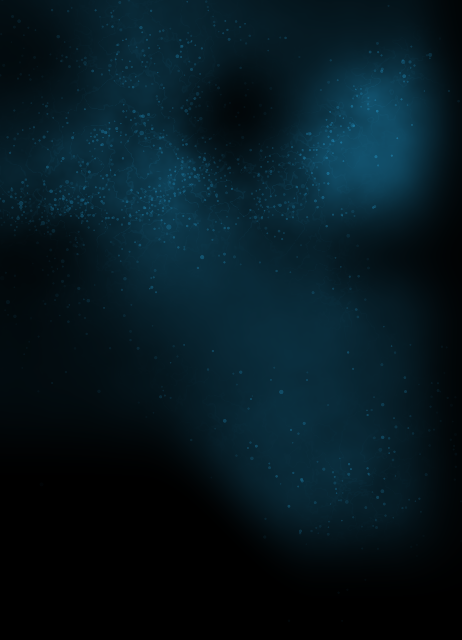
A Shadertoy shader for this background:

```glsl
// Deep teal underwater haze with soft glows, drifting specks and faint twigs.
#define TINT vec3(0.165, 0.745, 1.0)
#define BASE_LIGHT 0.055
#define SPECK_LIGHT 0.19
#define TWIG_LIGHT 0.05
#define MOTTLE 0.55
#define SPECK_LAYERS 5
#define ASPECT 0.7227

mat2 rotation(float a) {
    float c = cos(a), s = sin(a);
    return mat2(c, -s, s, c);
}

vec2 hash2(vec2 p) {
    vec3 q = fract(vec3(p.xyx) * vec3(0.1031, 0.1030, 0.0973));
    q += dot(q, q.yzx + 33.33);
    return fract((q.xx + q.yz) * q.zy);
}

float gradientNoise(vec2 p) {
    vec2 i = floor(p), f = fract(p);
    vec2 u = f * f * f * (f * (f * 6.0 - 15.0) + 10.0);
    vec2 e = vec2(0.0, 1.0);
    float a = dot(hash2(i) * 2.0 - 1.0, f);
    float b = dot(hash2(i + e.yx) * 2.0 - 1.0, f - e.yx);
    float c = dot(hash2(i + e.xy) * 2.0 - 1.0, f - e.xy);
    float d = dot(hash2(i + e.yy) * 2.0 - 1.0, f - e.yy);
    return mix(mix(a, b, u.x), mix(c, d, u.x), u.y);
}

float fbm(vec2 p) {
    float sum = 0.0, amp = 0.6;
    for (int i = 0; i < 4; i++) {
        sum += amp * gradientNoise(p);
        p = rotation(0.6) * p * 2.03 + 7.1;
        amp *= 0.5;
    }
    return sum;
}

// Soft elliptical spot, turned counterclockwise by the angle
float spot(vec2 p, vec2 center, vec2 radius, float angle) {
    vec2 q = rotation(angle) * (p - center) / radius;
    return exp(-dot(q, q));
}

// Broad light and shade
float haze(vec2 p) {
    float light = BASE_LIGHT;
    light += 0.17 * spot(p, vec2(0.23, 0.92), vec2(0.19, 0.20), 0.0);
    light += 0.17 * spot(p, vec2(0.25, 0.64), vec2(0.12, 0.13), 0.5);
    light += 0.10 * spot(p, vec2(0.06, 0.73), vec2(0.20, 0.09), 0.1);
    light += 0.18 * spot(p, vec2(0.46, 0.46), vec2(0.20, 0.20), -0.5);
    light += 0.11 * spot(p, vec2(0.50, 0.24), vec2(0.17, 0.12), 0.0);
    light += 0.10 * spot(p, vec2(0.58, 0.82), vec2(0.20, 0.19), 0.6);

    // Bright lamp with a flat core
    vec2 q = rotation(0.55) * (p - vec2(0.585, 0.78)) / vec2(0.142, 0.112);
    light += 0.25 * exp(-pow(dot(q, q), 1.35));

    // Dark hollows
    light *= 1.0 - 0.80 * spot(p, vec2(0.375, 0.825), vec2(0.085, 0.085), 0.0);
    light *= 1.0 - 0.55 * spot(p, vec2(0.05, 0.91), vec2(0.10, 0.08), 0.0);
    light *= 1.0 - 0.45 * spot(p, vec2(0.06, 0.60), vec2(0.11, 0.06), 0.3);
    light *= 1.0 - 0.55 * spot(p, vec2(0.66, 0.60), vec2(0.18, 0.06), 0.0);

    // Black floor and right border
    float ground = mix(0.24, 0.05, smoothstep(0.22, 0.50, p.x));
    light *= smoothstep(ground, ground + 0.16, p.y);
    return light * (1.0 - 0.75 * smoothstep(0.62, 0.735, p.x));
}

// Where specks and twigs gather
float cluster(vec2 p) {
    float d = 0.75 * spot(p, vec2(0.22, 0.82), vec2(0.16, 0.17), 0.0);
    d += 0.80 * spot(p, vec2(0.18, 0.69), vec2(0.24, 0.06), 0.1);
    d += 0.55 * spot(p, vec2(0.05, 0.60), vec2(0.13, 0.11), 0.6);
    d += 0.65 * spot(p, vec2(0.43, 0.71), vec2(0.11, 0.07), -0.2);
    d += 0.65 * spot(p, vec2(0.52, 0.80), vec2(0.16, 0.035), 0.85);
    d += 0.40 * spot(p, vec2(0.63, 0.86), vec2(0.10, 0.045), 0.8);
    d += 0.35 * spot(p, vec2(0.52, 0.56), vec2(0.14, 0.045), -0.9);
    d += 0.30 * spot(p, vec2(0.31, 0.37), vec2(0.14, 0.06), -0.5);
    d += 0.40 * spot(p, vec2(0.56, 0.24), vec2(0.09, 0.11), 0.0);
    d += 0.30 * spot(p, vec2(0.69, 0.31), vec2(0.05, 0.10), 0.0);
    return d;
}

// Jittered dots, from dust up to a few large motes
float specks(vec2 p, float pixel) {
    float sum = 0.0;
    for (int i = 0; i < SPECK_LAYERS; i++) {
        float k = float(i);
        float cell = 0.0085 * pow(1.5, k);
        mat2 turn = rotation(0.4 + k * 1.3);
        vec2 g = turn * p / cell + k * 37.0 + 100.0;
        vec2 id = floor(g), rnd = hash2(id), pick = hash2(id + 51.7);
        vec2 offset = 0.22 + 0.56 * rnd;
        vec2 home = ((id + offset - k * 37.0 - 100.0) * cell) * turn;
        float clump = smoothstep(-0.22, 0.28, fbm(home * 17.0));
        float chance = cluster(home) * clump * mix(0.75, 0.22, k / 4.0);
        float radius = mix(0.0011, 0.0019, pick.y) * (1.0 + 0.28 * k);
        float d = length(fract(g) - offset) * cell;
        float dot1 = 1.0 - smoothstep(radius - pixel * 0.5, radius + pixel * 0.5, d);
        sum += dot1 * step(pick.x, chance) * mix(0.35, 1.0, rnd.y);
    }
    return min(sum, 1.2);
}

void mainImage(out vec4 fragColor, in vec2 fragCoord) {
    vec2 p = fragCoord / iResolution.xy * vec2(ASPECT, 1.0);
    float light = haze(p), crowd = min(cluster(p), 1.0);
    light *= 1.0 + MOTTLE * (0.25 + crowd) * fbm(p * 13.0);

    // Thin ridges of warped noise form the twigs
    vec2 bent = p + 0.03 * vec2(fbm(p * 9.0), fbm(p * 9.0 + 40.0));
    float twig = 1.0 - smoothstep(0.0, 0.035, abs(fbm(bent * 24.0 + 11.0)));
    float visible = smoothstep(0.01, 0.20, light);
    light += TWIG_LIGHT * twig * crowd * visible;
    light += SPECK_LIGHT * specks(p, 1.0 / iResolution.y) * mix(0.25, 1.0, visible);
    fragColor = vec4(TINT * light, 1.0);
}
```
